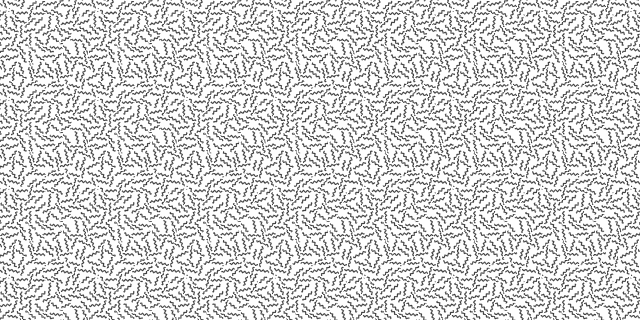
A Shadertoy shader for this pattern:

```glsl
// Scattered thin zigzag squiggles in random directions, dark ink on white paper.

const vec3 PAPER = vec3(0.995);
const vec3 INK = vec3(0.02);
const float ROWS = 36.0;         // cells per canvas height, one squiggle each
const float TILE = 10.0;         // cells before the layout repeats (even)
const float HALF_LENGTH = 0.70;  // the lengths below are in cells
const float WAVELENGTH = 0.45;
const float AMPLITUDE = 0.10;
const float STROKE = 0.102;
const float JITTER = 0.36;
const float CLEARANCE = 0.46;    // gap beyond which more room gains nothing
const float LENGTH_BONUS = 0.25; // preference for long squiggles
const vec2 TRIM = vec2(0.08, 0.2); // fade where two squiggles come too close
const float SOFTNESS = 0.7;      // edge blur in pixels
const int CANDIDATES = 8;
const float PI = 3.14159265;

struct Squiggle {
    vec2 center;
    vec2 dir;
    float halfLength;
};

// Integer hash of a wrapped cell, three values in 0..1
vec3 hash(vec2 cell, int salt) {
    uvec3 v = uvec3(uvec2(mod(cell, TILE) + 0.5), uint(salt));
    v = v * 1664525u + 1013904223u;
    v.x += v.y * v.z; v.y += v.z * v.x; v.z += v.x * v.y;
    v ^= v >> 16u;
    v.x += v.y * v.z; v.y += v.z * v.x; v.z += v.x * v.y;
    return vec3(v >> 8u) / 16777216.0;
}

float segmentDistance(vec2 p, vec2 a, vec2 b) {
    vec2 ap = p - a, ab = b - a;
    return length(ap - ab * clamp(dot(ap, ab) / dot(ab, ab), 0.0, 1.0));
}

// Distance from a point to the straight axis of a squiggle
float axisDistance(vec2 p, Squiggle s) {
    vec2 q = p - s.center;
    return length(q - s.dir * clamp(dot(q, s.dir), -s.halfLength, s.halfLength));
}

Squiggle randomSquiggle(vec2 cell, int salt, float scale) {
    vec3 h = hash(cell, salt);
    vec2 center = cell + 0.5 + (h.xy - 0.5) * JITTER;
    return Squiggle(center, vec2(cos(PI * h.z), sin(PI * h.z)), HALF_LENGTH * scale);
}

// Random candidate that keeps the most room to four placed neighbors
Squiggle bestFit(vec2 cell, Squiggle neighbors[4]) {
    Squiggle best;
    float bestScore = -1.0;
    for (int c = 0; c < CANDIDATES; c++) {
        float scale = mix(1.05, 0.75, float(c) / float(CANDIDATES - 1));
        Squiggle s = randomSquiggle(cell, c + 1, scale);
        float gap = CLEARANCE;
        for (int k = 0; k < 4; k++)
            for (float t = -1.0; t < 1.1; t += 0.6667)
                gap = min(gap, axisDistance(s.center + s.dir * s.halfLength * t, neighbors[k]));
        float score = gap + LENGTH_BONUS * s.halfLength;
        if (score > bestScore) { bestScore = score; best = s; }
    }
    return best;
}

// Even cells: half of them are free, the others fit between their diagonals
Squiggle evenSquiggle(vec2 cell) {
    if (mod(cell.x, 2.0) < 0.5) return randomSquiggle(cell, 0, 0.95);
    Squiggle neighbors[4];
    for (int k = 0; k < 4; k++) {
        vec2 corner = vec2(k & 1, k >> 1) * 2.0 - 1.0;
        neighbors[k] = randomSquiggle(cell + corner, 0, 0.95);
    }
    return bestFit(cell, neighbors);
}

// Odd cells fit between the even ones at their sides
Squiggle cellSquiggle(vec2 cell) {
    if (mod(cell.x + cell.y, 2.0) < 0.5) return evenSquiggle(cell);
    Squiggle neighbors[4];
    for (int k = 0; k < 4; k++) {
        float a = 0.5 * PI * float(k);
        neighbors[k] = evenSquiggle(cell + round(vec2(cos(a), sin(a))));
    }
    return bestFit(cell, neighbors);
}

// Fold the zigzag onto a single slanted stroke
float zigzagDistance(vec2 p, Squiggle s, float phase) {
    vec2 q = p - s.center;
    float x = dot(q, s.dir), y = dot(q, vec2(-s.dir.y, s.dir.x));
    float along = clamp(x, -s.halfLength, s.halfLength);
    float folded = abs(fract(along / WAVELENGTH + phase) - 0.5) * WAVELENGTH;
    vec2 top = vec2(0.5 * WAVELENGTH, AMPLITUDE);
    return length(vec2(x - along, segmentDistance(vec2(folded, y), vec2(0.0, -top.y), top)));
}

void mainImage(out vec4 fragColor, in vec2 fragCoord) {
    vec2 p = fragCoord / iResolution.y * ROWS;
    float reach = HALF_LENGTH * 1.05 + AMPLITUDE + 0.75 * JITTER + STROKE;

    // Nearest squiggle, and how far the second one lies
    float d = 10.0, first = 10.0, second = 10.0;
    for (int n = 0; n < 9; n++) {
        vec2 cell = floor(p) + vec2(n % 3, n / 3) - 1.0;
        if (distance(p, cell + 0.5) > reach) continue;
        Squiggle s = cellSquiggle(cell);
        float axis = axisDistance(p, s);
        second = min(second, max(axis, first));
        if (axis < first) { first = axis; d = zigzagDistance(p, s, hash(cell, 99).x); }
    }

    // Soft thin stroke that keeps its total ink when blurred
    float radius = 0.5 * STROKE + SOFTNESS * ROWS / iResolution.y;
    float ink = clamp((radius - d) * STROKE / (radius * radius), 0.0, 1.0);
    ink *= smoothstep(TRIM.x, TRIM.y, second - first);
    fragColor = vec4(mix(PAPER, INK, ink), 1.0);
}
```
